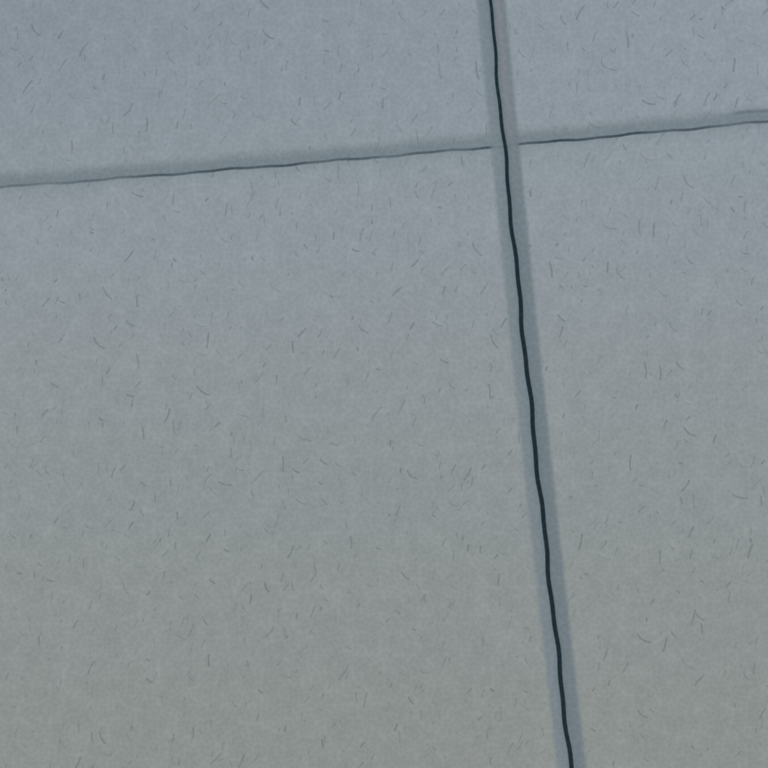
Reproduce this texture procedurally as a Shadertoy shader.

```glsl
const vec3 PANEL_TOP = vec3(0.562, 0.602, 0.635);
const vec3 PANEL_BOTTOM = vec3(0.553, 0.575, 0.568);
const vec3 RAIL = vec3(0.435, 0.485, 0.510);
const vec3 SEAM = vec3(0.310, 0.360, 0.400);
const vec3 GAP = vec3(0.110, 0.165, 0.185);
const vec3 FLECK = vec3(0.390, 0.430, 0.440);
const float RAIL_HALF = 0.0185;
const float GAP_HALF = 0.0025;
const float LEDGE_HEIGHT = 0.021;
const float SEAM_HALF = 0.0016;
const float FLECK_LENGTH = 0.24;
const float FLECK_WIDTH = 0.034;
const float GRAIN = 0.035;
const float MOTTLE = 0.022;

vec2 hash2(vec2 p) {
    vec3 q = fract(p.xyx * vec3(0.1031, 0.1030, 0.0973));
    q += dot(q, q.yzx + 33.33);
    return fract((q.xx + q.yz) * q.zy);
}

// Distance to the nearest scattered point
float cellular(vec2 p) {
    vec2 cell = floor(p), f = fract(p);
    float nearest = 2.0;
    for (int y = -1; y <= 1; y++)
    for (int x = -1; x <= 1; x++) {
        vec2 o = vec2(x, y);
        nearest = min(nearest, length(o + hash2(cell + o) - f));
    }
    return nearest;
}

// Short bent fibres, one per cell, of varied length, lean and strength
float fibres(vec2 uv, float scale, float pixel) {
    vec2 p = uv * scale, cell = floor(p), f = fract(p);
    float soft = max(pixel * scale, 0.025), ink = 0.0;
    for (int y = -1; y <= 1; y++)
    for (int x = -1; x <= 1; x++) {
        vec2 o = vec2(x, y), id = cell + o + scale;
        vec2 shape = hash2(id + 17.0), kind = hash2(id + 51.0);
        float lean = kind.x < 0.75 ? mix(0.75, 1.75, shape.x) : mix(2.0, 2.9, shape.x);
        vec2 axis = vec2(cos(lean), sin(lean));
        vec2 d = f - o - hash2(id);
        vec2 q = vec2(dot(d, axis), dot(d, vec2(-axis.y, axis.x)));
        float len = FLECK_LENGTH * mix(0.2, 1.35, shape.y * shape.y);
        q.y += (kind.x - 0.4) * 1.6 * (q.x * q.x - len * len * 0.5);
        float dist = length(vec2(max(abs(q.x) - len, 0.0), q.y));
        float stroke = 1.0 - smoothstep(FLECK_WIDTH - soft, FLECK_WIDTH + soft, dist);
        ink = max(ink, stroke * smoothstep(0.15, 1.0, kind.y));
    }
    return ink;
}

// Soft-edged band of given half width
float band(float d, float halfWidth, float soft) {
    return 1.0 - smoothstep(halfWidth - soft, halfWidth + soft, abs(d));
}

void mainImage(out vec4 fragColor, in vec2 fragCoord) {
    vec2 uv = fragCoord / iResolution.xy;
    float pixel = 1.0 / min(iResolution.x, iResolution.y);
    float soft = max(pixel, 0.0014);
    float t = 1.0 - uv.y;

    // Panel light, faint mottling and fibres
    vec3 col = mix(PANEL_BOTTOM, PANEL_TOP, smoothstep(0.0, 1.0, uv.y));
    col *= 1.0 - 0.045 * smoothstep(0.65, 1.0, uv.y) * (1.0 - uv.x);
    float mottle = cellular(uv * 48.0) + 0.6 * cellular(uv * 21.0 + 7.0) - 0.8;
    col += MOTTLE * mottle;
    float ink = max(0.50 * fibres(uv, 31.0, pixel), 0.42 * fibres(uv + 0.37, 47.0, pixel));
    col = mix(col, FLECK, ink);

    // Cross seam: shaded ledge above a thin broken line
    float seamY = 0.756 + uv.x * (0.075 + 0.011 * uv.x);
    seamY += 0.0007 * sin(uv.x * 47.0) + 0.0004 * sin(uv.x * 131.0);
    float h = uv.y - seamY;
    float ledge = smoothstep(-0.004, 0.002, h) * (1.0 - smoothstep(0.007, LEDGE_HEIGHT + 0.004, h));
    float under = exp(-abs(h) / 0.008);
    col = mix(col, RAIL, max(0.72 * ledge, 0.40 * under));
    float worn = 0.66 + 0.17 * sin(uv.x * 13.0 - 2.0) + 0.12 * sin(uv.x * 71.0);
    worn *= mix(0.65, 1.1, smoothstep(0.0, 0.45, uv.x));
    col = mix(col, mix(SEAM, GAP, 0.35), worn * band(h, SEAM_HALF, soft));
    float smear = band(h - 0.014, 0.002, 0.003) * smoothstep(0.93, 0.97, uv.x);
    col = mix(col, SEAM, 0.45 * smear);

    // Upright rail, darker to the right of its wavering gap
    float railX = 0.638 + t * (0.095 + 0.0105 * t);
    float v = uv.x - railX;
    float wobble = 0.0011 * sin(t * 39.0) + 0.0006 * sin(t * 97.0 + 1.0);
    float rail = band(v - 0.001, RAIL_HALF, 0.004);
    vec3 railCol = mix(RAIL + 0.035, RAIL, smoothstep(-0.004, 0.004, v));
    float sheen = smoothstep(0.7, 0.9, uv.y) * band(v - 0.009, 0.005, 0.005);
    railCol = mix(railCol, vec3(0.515, 0.525, 0.555), 0.7 * sheen);
    col = mix(col, railCol, 0.88 * rail);
    float g = v - wobble;
    col = mix(col, SEAM, 0.45 * exp(-abs(g) / 0.004));
    float gapHalf = GAP_HALF * mix(0.75, 1.1, smoothstep(0.0, 0.5, t));
    col = mix(col, GAP, 0.95 * band(g, gapHalf, soft));

    // Fine surface grain
    col += GRAIN * (cellular(uv * 170.0) - 0.5);
    fragColor = vec4(clamp(col, 0.0, 1.0), 1.0);
}
```
